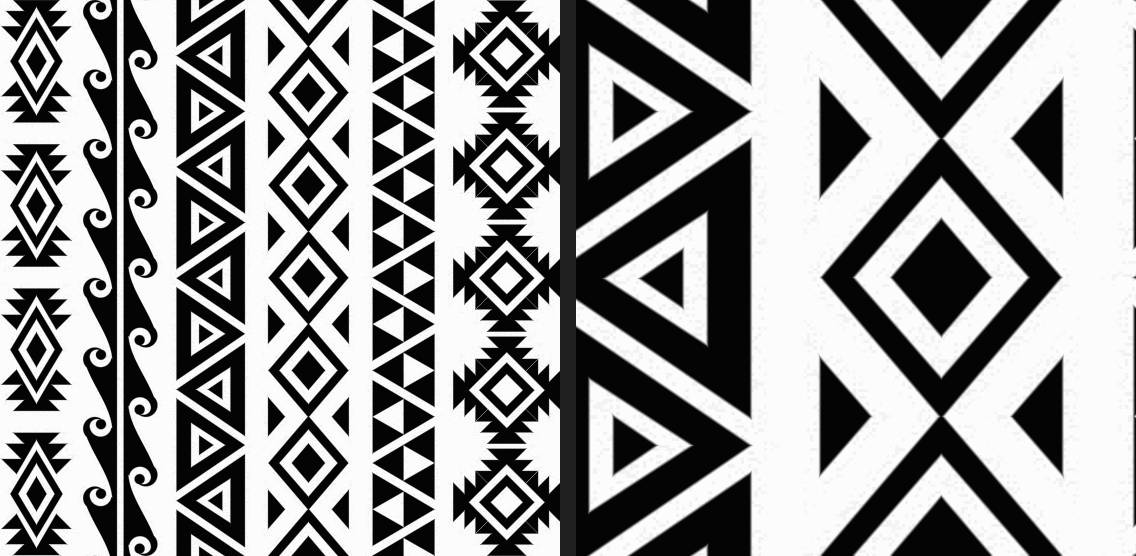
Left, the full canvas; right, a detail of the centre.
Reproduce this pattern procedurally as a WebGL 1 fragment shader.

```glsl
precision highp float;
// Six vertical bands of black geometric folk ornament on white.
uniform vec2 u_resolution;

// Signed distances are negative inside; the canvas is 768 units wide.
float hash(vec2 p) {
  return fract(sin(dot(p, vec2(127.1, 311.7))) * 43758.5453);
}

float centredRepeat(float y, float centre, float period) {
  return mod(y - centre + 0.5 * period, period) - 0.5 * period;
}

float diamond(vec2 p, float w, float h) {
  return (abs(p.x) / w + abs(p.y) / h - 1.0) * w * h / length(vec2(w, h));
}

// Triangle pointing along -x with its tip at the origin
float wedge(vec2 p, float len, float slope) {
  return max(p.x - len, (abs(p.y) - slope * p.x) / sqrt(1.0 + slope * slope));
}

// Flat outer edge at the given height, narrowing at 45 degrees toward the middle
float tooth(vec2 p, float height, float halfWidth) {
  return max(p.y - height, (p.x - p.y - halfWidth + height) * 0.7071);
}

float teeth(vec2 p, vec2 outer, vec2 middle, vec2 inner) {
  return min(tooth(p, outer.x, outer.y),
         min(tooth(p, middle.x, middle.y), tooth(p, inner.x, inner.y)));
}

float toothedLozenge(vec2 p) {
  p = abs(vec2(p.x - 50.0, centredRepeat(p.y, 84.0, 197.8)));
  float d = teeth(p, vec2(84.0, 32.0), vec2(69.0, 42.0), vec2(48.0, 48.0));
  d = max(d, -diamond(p, 43.0, 74.0));
  d = min(d, max(diamond(p, 36.0, 60.0), -diamond(p, 25.0, 42.0)));
  return min(d, diamond(p, 14.0, 24.0));
}

float waveEdge(float v) {
  return 113.0 + 41.0 * smoothstep(0.0, 115.0, v);
}

// Running wave with a curled crest
float wave(vec2 p) {
  float v = mod(p.y + 2.0, 95.3) - 2.0;
  vec2 q = vec2(p.x, v);
  float head = length(q - vec2(130.0, 16.0)) - 16.0;
  float body = min(max(waveEdge(v) - p.x, 15.0 - v), head);
  body = max(body, 15.0 - length(q - vec2(138.0, 12.0)));
  float hook = max(max(head, 10.0 - length(q - vec2(133.0, 13.0))), v - 12.0);
  float curl = min(hook, length(q - vec2(138.5, 10.0)) - 7.0);
  float previous = waveEdge(v + 95.3) - p.x;
  return max(min(min(body, previous), curl), p.x - 160.5);
}

float nestedTriangle(vec2 p) {
  float frame = max(wedge(p, 94.0, 0.68), -wedge(p - vec2(27.0, 0.0), 47.0, 0.65));
  return min(frame, wedge(p - vec2(43.0, 0.0), 20.0, 0.68));
}

float nestedTriangles(vec2 p) {
  float left = nestedTriangle(vec2(p.x - 242.0, centredRepeat(p.y, 76.3, 152.6)));
  float right = nestedTriangle(vec2(336.0 - p.x, centredRepeat(p.y, 0.0, 152.6)));
  return min(left, right);
}

float diamondChain(vec2 p) {
  float x = abs(p.x - 423.0);
  vec2 q = vec2(x, centredRepeat(p.y, 0.0, 127.0));
  float d = max(diamond(q, 55.0, 64.5), -diamond(q, 40.0, 46.0));
  d = min(d, diamond(q, 23.0, 27.0));
  return min(d, wedge(vec2(x - 32.0, centredRepeat(p.y, 63.5, 127.0)), 23.5, 1.15));
}

// Triangle with its middle quarter removed
float splitTriangle(vec2 p) {
  return max(wedge(p, 85.0, 0.59), -wedge(vec2(85.0 - p.x, p.y), 42.5, 0.57));
}

float splitTriangles(vec2 p) {
  float left = splitTriangle(vec2(p.x - 511.0, centredRepeat(p.y, 0.0, 127.0)));
  float right = splitTriangle(vec2(596.0 - p.x, centredRepeat(p.y, 63.5, 127.0)));
  return min(left, right);
}

float steppedStar(vec2 p) {
  p = abs(vec2(p.x - 695.0, centredRepeat(p.y, 74.0, 153.7)));
  p = vec2(min(p.x, p.y), max(p.x, p.y));
  float d = teeth(p, vec2(73.5, 27.0), vec2(58.0, 36.0), vec2(43.0, 43.0));
  d = max(d, -diamond(p, 52.0, 52.0));
  return min(d, max(diamond(p, 38.0, 38.0), -diamond(p, 22.0, 22.0)));
}

void main() {
  float unit = 768.0 / u_resolution.x;
  vec2 p = vec2(gl_FragCoord.x, u_resolution.y - gl_FragCoord.y) * unit;

  float d = min(toothedLozenge(p), steppedStar(p));
  d = min(d, min(wave(p), wave(vec2(330.0 - p.x, -p.y))));
  d = min(d, min(nestedTriangles(p), splitTriangles(p)));
  d = min(d, diamondChain(p));

  // Soft ink edges and faint specks on the paper beside them
  float blur = max(0.9, 0.8 * unit);
  float ink = 1.0 - smoothstep(-blur, blur, d);
  float speck = step(0.8, hash(floor(p / 1.5))) * (1.0 - smoothstep(4.0, 10.0, d));
  gl_FragColor = vec4(vec3(mix(0.99 - 0.04 * speck, 0.015, ink)), 1.0);
}
```
